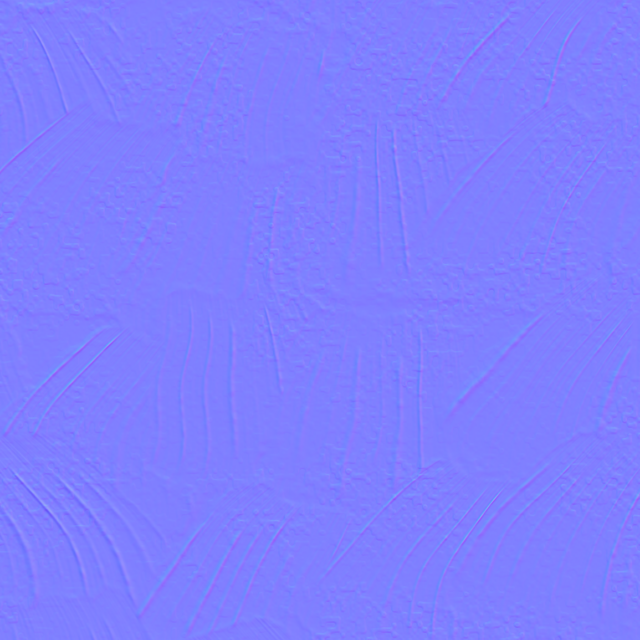
Reproduce this texture map procedurally as a three.js fragment shader.

```glsl
// Tangent-space normal map of hand-combed plaster: overlapping patches of
// curved, fanned trowel ridges over a gritty ground. A height field is built
// first, then its finite differences become the normal colour.
varying vec2 vUv;

float hash(vec2 p) {
  vec3 q = fract(vec3(p.xyx) * vec3(0.1031, 0.1030, 0.0973));
  q += dot(q, q.yzx + 33.33);
  return fract((q.x + q.y) * q.z);
}

float noise(vec2 p) {
  vec2 i = floor(p), f = fract(p);
  f = f * f * (3.0 - 2.0 * f);
  return mix(mix(hash(i), hash(i + vec2(1.0, 0.0)), f.x),
             mix(hash(i + vec2(0.0, 1.0)), hash(i + 1.0), f.x), f.y);
}

// Ridges left by the comb; each stroke has its own width, strength and length
float strokes(vec2 q, vec2 seed, float crumble) {
  float s = q.x * 7.0 + 0.6 * noise(q * 2.5 + seed);
  vec2 id = vec2(floor(s), seed.x * 7.3 + seed.y * 31.7);
  float a = hash(id), b = hash(id + 17.0), c = hash(id + 43.0);
  float f = (fract(s) - 0.5 - (a - 0.5) * 0.25) / mix(0.08, 0.17, b);
  float reach = smoothstep(-0.6, -0.45, q.y - 0.3 * a)
              * (1.0 - smoothstep(0.46, 0.58, q.y + 0.25 * b));
  float ridge = exp(-f * f) * mix(0.15, 1.15, c * c) * (0.55 + 0.65 * crumble);
  float scratches = 0.14 * noise(vec2(s * 7.0, q.y * 4.0) + seed * 9.0);
  return ridge * reach + scratches + 0.35 * noise(vec2(s * 1.3, q.y * 2.0) + seed);
}

// Height in thousandths of the canvas width
float height(vec2 uv) {
  vec2 p = uv * 4.0 + 20.0;
  vec2 cell = floor(p);
  float crumble = noise(uv * 95.0);
  float ragged = 0.10 * (noise(uv * 22.0) - 0.5) + 0.03 * crumble;
  float h = 0.2 * noise(uv * 12.0);

  // Lower patches are laid over the upper ones
  for (int j = 1; j >= -1; j--) {
    for (int i = -1; i <= 1; i++) {
      vec2 id = cell + vec2(float(i), float(j));
      vec2 r = vec2(hash(id), hash(id + 71.0));
      vec2 q = p - id - 0.5 - (r - 0.5) * 0.45;

      // Lean and bend the strokes, gathering them towards the top
      float lean = (hash(id + 137.0) - 0.5) * 1.9;
      q.x -= lean * (0.55 * q.y + 0.5 * q.y * q.y);
      q.y += 0.25 * lean * q.x - 0.22 * q.x * q.x;
      q.x /= 1.0 - 0.38 * q.y;

      vec2 e = abs(q) - vec2(0.42, 0.42);
      float d = length(max(e, 0.0)) - 0.19 + ragged;
      if (d < 0.08) {
        float mask = 1.0 - smoothstep(-0.035, 0.035, d);
        float lip = 0.35 * exp(-d * d * 900.0) * noise(uv * 17.0 + r);
        float layer = strokes(q, id, crumble) + 0.3 * r.x;
        h = mix(h, layer, mask) + lip;
      }
    }
  }

  // Grit gathers in drifts and leaves smoother areas between
  float drift = smoothstep(0.3, 0.75, 0.6 * noise(uv * 9.0 + 5.0) + 0.4 * noise(uv * 27.0));
  float grit = 0.36 * smoothstep(0.35, 0.9, noise(uv * 125.0 + 3.0))
             + 0.14 * noise(uv * 230.0);
  return h + grit * mix(0.25, 1.0, drift);
}

void main() {
  const float eps = 0.0013;
  float h = height(vUv);
  vec2 slope = vec2(height(vUv + vec2(eps, 0.0)) - h,
                    height(vUv + vec2(0.0, eps)) - h) * 0.001 / eps;
  vec3 normal = normalize(vec3(-slope * vec2(0.75, 1.2), 1.0));
  gl_FragColor = vec4(normal * 0.5 + 0.5, 1.0);
}
```
